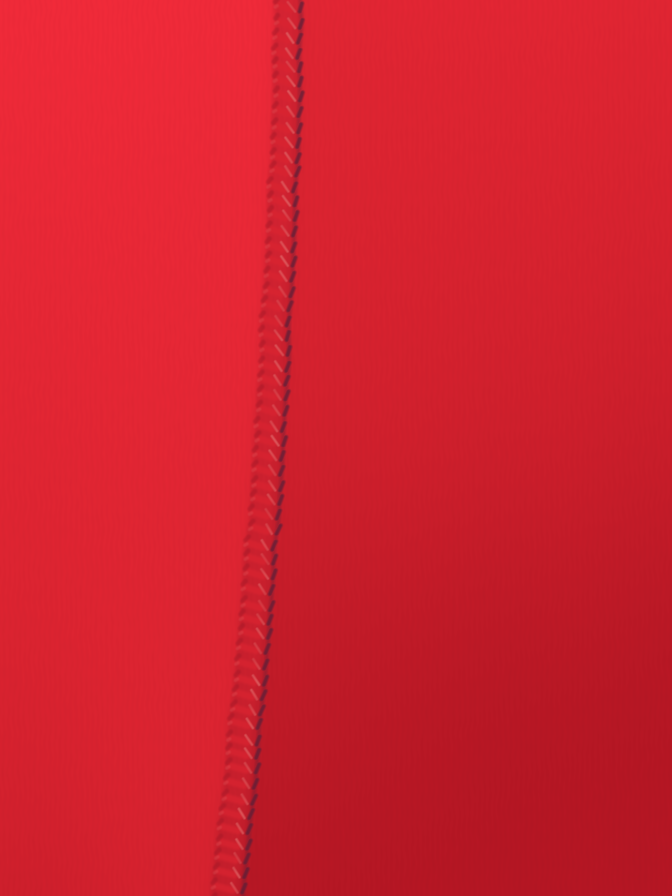
Reproduce this texture procedurally as a WebGL 2 fragment shader.

```glsl
#version 300 es
precision highp float;

uniform vec2 u_resolution;
out vec4 fragColor;

const float STITCHES = 60.0;
const float ASPECT = 0.75;

const vec3 RED_BRIGHT = vec3(0.940, 0.165, 0.225);
const vec3 RED_MID = vec3(0.855, 0.138, 0.188);
const vec3 RED_DEEP = vec3(0.705, 0.087, 0.138);
const vec3 SEAM_SHADE = vec3(0.620, 0.085, 0.145);
const vec3 PINK_THREAD = vec3(0.880, 0.420, 0.420);
const vec3 NAVY_THREAD = vec3(0.330, 0.120, 0.220);

float hash(vec2 p) {
    p = fract(p * vec2(0.1031, 0.1137));
    p += dot(p, p.yx + 33.33);
    return fract((p.x + p.y) * p.x * 17.0);
}

vec2 gradientAt(vec2 cell) {
    float angle = 6.2832 * hash(cell);
    return vec2(cos(angle), sin(angle));
}

float gradientNoise(vec2 p) {
    vec2 i = floor(p), f = fract(p);
    vec2 u = f * f * f * (f * (f * 6.0 - 15.0) + 10.0);
    vec2 e = vec2(1.0, 0.0);
    float low = mix(dot(gradientAt(i), f), dot(gradientAt(i + e), f - e), u.x);
    float high = mix(dot(gradientAt(i + e.yx), f - e.yx),
                     dot(gradientAt(i + e.xx), f - e.xx), u.x);
    return mix(low, high, u.y);
}

float segmentDistance(vec2 p, vec2 a, vec2 b) {
    vec2 pa = p - a, ba = b - a;
    return length(pa - ba * clamp(dot(pa, ba) / dot(ba, ba), 0.0, 1.0));
}

// Distance to a slanted thread repeated, slightly unevenly, in every row
float threadDistance(vec2 q, vec2 a, vec2 b) {
    float d = 1e3;
    for (int k = -1; k <= 1; k++) {
        float row = floor(q.y) + float(k);
        vec2 jitter = 0.16 * (vec2(hash(vec2(row, 3.0)), hash(vec2(row, 7.0))) - 0.5);
        vec2 local = vec2(q.x, q.y - row - 0.5) - jitter;
        d = min(d, segmentDistance(local, a, b));
    }
    return d;
}

float coverage(float d, float radius, float soft) {
    return 1.0 - smoothstep(radius - soft, radius + soft, d);
}

// Horizontal place of the seam's dark edge, t measured down from the top
float seamEdge(float t) {
    return 0.449 - 0.025 * t - 0.062 * t * t;
}

// Broad light falling across the two panels
vec3 panelLight(vec2 uv, float side) {
    float t = 1.0 - uv.y;
    float left = 0.08 + 0.44 * t + 0.10 * (1.0 - smoothstep(0.0, 0.3, uv.x)) * t;
    float right = 0.30 + 0.58 * t + 0.16 * (uv.x - 0.4) * (0.4 + t);
    float shade = mix(left, right, side) + 0.03 * gradientNoise(uv * 3.0);
    vec3 lit = mix(RED_BRIGHT, RED_MID, smoothstep(0.0, 0.5, shade));
    return mix(lit, RED_DEEP, smoothstep(0.40, 0.94, shade));
}

// Fine upright ribs with a slight waver
float knit(vec2 uv, float ribs) {
    float waver = gradientNoise(uv * vec2(18.0, 40.0));
    float rib = sin(6.2832 * (uv.x * ribs + 0.6 * waver));
    return 0.6 * rib + gradientNoise(uv * vec2(ribs, 70.0));
}

vec3 drawSeam(vec3 cloth, vec2 q, float width, float soft) {
    // Raised band and the shade beside it
    float band = smoothstep(-width - 0.3, -width + 0.2, q.x) * (1.0 - smoothstep(-0.2, 0.1, q.x));
    float shadow = 0.12 * exp(-abs(q.x + width) * 2.5) + 0.16 * exp(-abs(q.x) * 2.5);
    vec3 col = mix(cloth, SEAM_SHADE, shadow);
    col = mix(col, SEAM_SHADE, 0.30 * band);

    // Red cross threads
    float ridge = threadDistance(q, vec2(-width + 0.2, 0.15), vec2(-0.75, -0.15));
    col = mix(col, RED_MID, 0.7 * coverage(ridge, 0.22, soft + 0.1));

    // Small loops down the left border
    vec2 knot = vec2(-width, 0.0);
    float loopGap = threadDistance(q, knot + vec2(0.0, 0.35), knot + vec2(0.15, 0.55));
    float loopDot = threadDistance(q, knot, knot + vec2(0.12, 0.08));
    col = mix(col, SEAM_SHADE, 0.4 * coverage(loopGap, 0.16, soft + 0.06));
    col = mix(col, PINK_THREAD, 0.22 * coverage(loopDot, 0.11, soft + 0.04));

    // Pale slanted stitches, uneven in strength
    float pale = threadDistance(q, vec2(-0.86, 0.32), vec2(-0.40, -0.30));
    float strength = 0.52 + 0.5 * gradientNoise(vec2(3.7, q.y * 0.6));
    col = mix(col, PINK_THREAD, strength * coverage(pale, 0.08, soft + 0.03));

    // Dark edge: a thin continuous cord with a loop at each stitch
    float cord = 0.30 * coverage(abs(q.x), 0.13, soft + 0.08);
    float loops = 0.72 * coverage(threadDistance(q, vec2(-0.08, -0.30), vec2(0.08, 0.24)), 0.14, soft + 0.06);
    return mix(col, NAVY_THREAD, max(cord, loops));
}

void main() {
    vec2 uv = gl_FragCoord.xy / u_resolution;
    float t = 1.0 - uv.y;
    float offset = uv.x - seamEdge(t);
    float soft = 0.75 * STITCHES / u_resolution.y;

    vec3 col = panelLight(uv, smoothstep(-0.02, 0.01, offset));
    col *= 1.0 + 0.011 * knit(uv, 130.0);

    vec2 q = vec2(offset * ASPECT, uv.y) * STITCHES;
    q.x += 0.18 * gradientNoise(vec2(q.y * 0.35, 8.5));
    col = drawSeam(col, q, mix(1.70, 2.10, t), soft);
    fragColor = vec4(col, 1.0);
}
```
